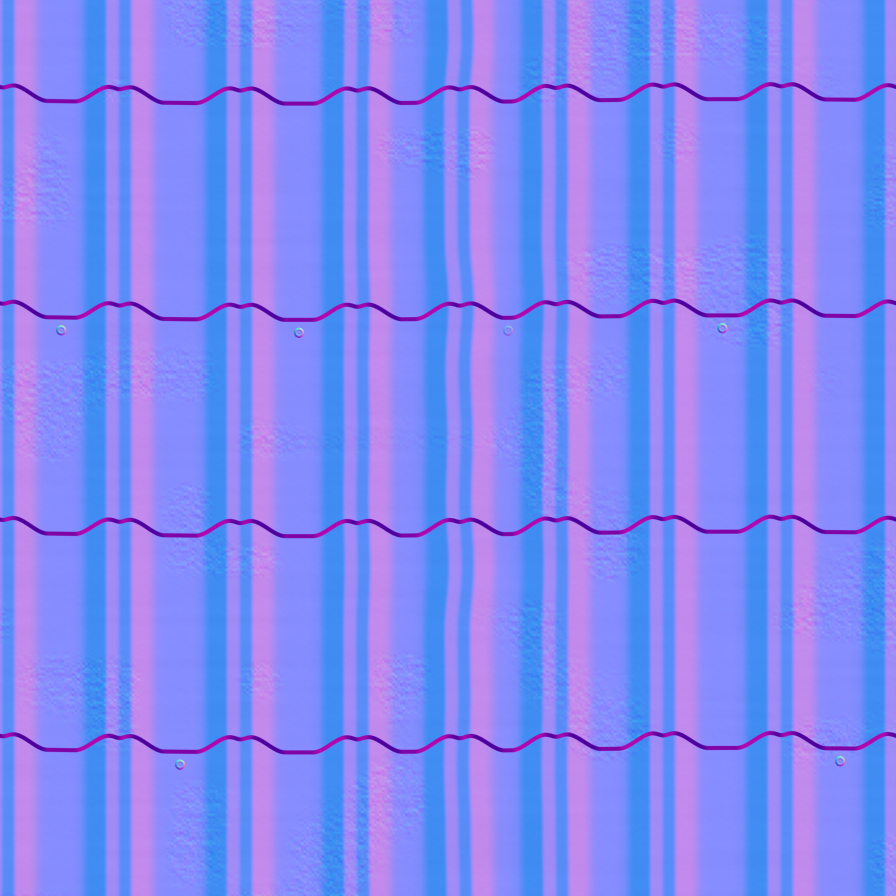
Write a Shadertoy shader that draws this texture map.

```glsl
// Tangent-space normal map of ribbed metal roofing: eight uneven columns
// crossed by four stepped seams. Slope bands around each rib give the hue;
// seams follow the rib profile, with a few nails and patches of fine wear.

const float TAU = 6.2831853;

float hash(vec2 p) {
    return fract(sin(dot(p, vec2(127.1, 311.7))) * 43758.5453);
}

float noise(vec2 p) {
    vec2 i = floor(p), f = fract(p);
    f = f * f * (3.0 - 2.0 * f);
    return mix(mix(hash(i), hash(i + vec2(1, 0)), f.x),
               mix(hash(i + vec2(0, 1)), hash(i + vec2(1, 1)), f.x), f.y);
}

// Centre of rib i, in column units; the spacing drifts and wraps every eight
float ribCentre(float i) {
    float a = i * TAU / 8.0;
    return i + 0.051 + 0.119 * sin(a - 0.35) - 0.037 * sin(2.0 * a - 0.43);
}

float band(float lo, float hi, float soft, float d) {
    return smoothstep(lo - soft, lo + soft, d) * (1.0 - smoothstep(hi - soft, hi + soft, d));
}

// Sideways tilt across a rib: negative faces left, positive faces right
float ribTilt(float d) {
    float left = 0.72 * smoothstep(-0.36, -0.26, d) + 0.28 * smoothstep(-0.45, -0.29, d);
    left *= 1.0 - smoothstep(-0.15, -0.10, d);
    float right = 1.0 - 0.82 * smoothstep(0.23, 0.36, d) - 0.18 * smoothstep(0.27, 0.45, d);
    right *= smoothstep(0.085, 0.135, d);
    float crest = 0.45 * band(-0.115, -0.02, 0.022, d) - 0.65 * band(0.0, 0.095, 0.022, d);
    return right - left + crest;
}

// Rib cross-section with a shallow dip on its crest
float ribHeight(float d) {
    float rise = smoothstep(-0.40, -0.09, d) * (1.0 - smoothstep(0.09, 0.40, d));
    return 0.135 * rise - 0.02 * exp(-d * d / 0.003);
}

float wearHeight(vec2 p) {
    return noise(p * vec2(17.0, 24.0)) + 0.6 * noise(p * 43.0);
}

void mainImage(out vec4 fragColor, in vec2 fragCoord) {
    vec2 p = 8.0 * fragCoord / iResolution.xy;
    float pixel = 8.0 / iResolution.y;

    // Nearest rib, and the column that holds this point
    float d = 9.0, column = 0.0;
    for (float i = -1.0; i < 10.0; i++) {
        float offset = p.x - ribCentre(i);
        if (abs(offset) < abs(d)) d = offset;
        if (offset >= 0.0) column = i;
    }

    // Sheet colour from tilt, with slightly wavering ribs near the middle
    float waver = 0.05 * (noise(vec2(p.x * 0.5, p.y * 1.7)) - 0.5);
    waver *= exp(-pow(p.x - 4.2, 2.0)) * (1.0 - smoothstep(0.25, 0.4, abs(d)));
    float tilt = ribTilt(d + waver);
    vec3 flatColor = vec3(0.525, 0.55, 0.995);
    vec3 color = tilt < 0.0 ? mix(flatColor, vec3(0.25, 0.55, 0.95), -tilt)
                            : mix(flatColor, vec3(0.76, 0.54, 0.925), tilt);

    // Embossed wear, strong only in scattered patches
    float patches = smoothstep(0.64, 0.85, noise(p * vec2(1.6, 1.9) + 7.3));
    float here = wearHeight(p);
    vec2 bump = vec2(here - wearHeight(p + vec2(0.012, 0.0)),
                     here - wearHeight(p + vec2(0.0, 0.012)));
    color.rg += bump * (0.015 + 0.16 * patches);
    color += 0.012 * (noise(p * vec2(0.9, 13.0)) - 0.5);

    // Seams: the same profile repeated up the roof
    float sag = 0.02 * sin(TAU * (p.x / 8.0 - 0.08));
    float y = p.y - 1.302 + sag;
    float row = round(y / 1.931);
    float rise = y - row * 1.931;
    float slope = (ribHeight(d + 0.01) - ribHeight(d - 0.01)) / 0.02;
    float seamDist = abs(rise - ribHeight(d)) / sqrt(1.0 + slope * slope);
    float soft = max(pixel, 0.014);
    float seam = 1.0 - smoothstep(-0.5 * soft, 0.5 * soft, seamDist - 0.018);
    vec3 seamColor = mix(vec3(0.30, 0.0, 0.62), vec3(0.70, 0.02, 0.68),
                         smoothstep(-0.5, 0.5, slope));
    color = mix(color, seamColor, seam);

    // Nails below two seams, at the middle of chosen columns
    bool nailed = (row == 2.0 && mod(column, 2.0) == 0.0)
               || (row == 0.0 && mod(column, 6.0) == 1.0);
    if (nailed) {
        float middle = 0.5 * (ribCentre(column) + ribCentre(column + 1.0));
        vec2 q = vec2(p.x - middle, rise + 0.115) / 0.046;
        float r = length(q), edge = pixel / 0.046;
        float cover = 1.0 - smoothstep(1.0 - 0.5 * edge, 1.0 + 0.5 * edge, r);
        float dent = 1.0 - 1.7 * band(0.25, 0.6, 0.12, r);
        vec3 head = flatColor + vec3(q * 0.42 * dent, -0.25 * r * r);
        float strength = column == 4.0 ? 0.45 : 0.95;
        color = mix(color, head, cover * strength);
    }

    fragColor = vec4(clamp(color, 0.0, 1.0), 1.0);
}
```
